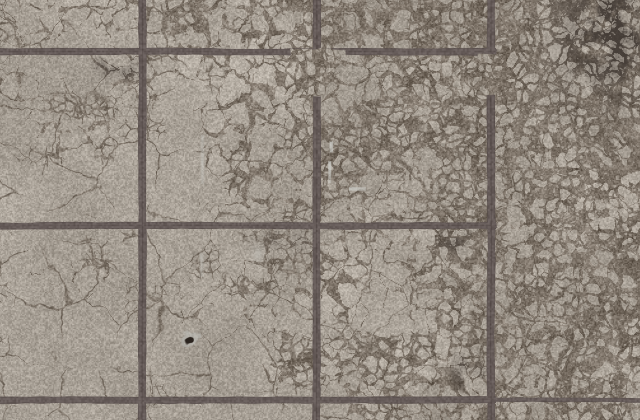
A WebGL 1 fragment shader for this texture:

```glsl
precision highp float;
// Weathered concrete slabs divided by a square grid of dark joint strips.
// Warped cellular noise breaks the slabs into stones, and a damage field
// rising to the upper right widens hairline cracks into beds of gravel.
uniform vec2 u_resolution;

const vec3 CONCRETE = vec3(0.660, 0.630, 0.590);
const vec3 RUBBLE = vec3(0.495, 0.455, 0.412);
const vec3 STRIP = vec3(0.405, 0.365, 0.355);
const vec3 PAINT = vec3(0.79, 0.79, 0.77);
const vec3 SOIL = vec3(0.25, 0.22, 0.20);
const float PITCH = 0.415;
const vec2 GRID_ORIGIN = vec2(0.339, 0.047);

float hash(vec2 p) {
  vec3 q = fract(p.xyx * vec3(0.1031, 0.1030, 0.0973));
  q += dot(q, q.yzx + 33.33);
  return fract((q.x + q.y) * q.z);
}

float noise(vec2 p) {
  vec2 i = floor(p), f = fract(p);
  f = f * f * (3.0 - 2.0 * f);
  return mix(mix(hash(i), hash(i + vec2(1, 0)), f.x),
             mix(hash(i + vec2(0, 1)), hash(i + vec2(1, 1)), f.x), f.y);
}

float fbm(vec2 p) {
  float sum = 0.0, gain = 0.533;
  for (int i = 0; i < 4; i++) {
    sum += gain * noise(p);
    p = p * 2.03 + 17.3;
    gain *= 0.5;
  }
  return sum;
}

// x: distance to the cell border in canvas units, y: random cell value
vec2 cells(vec2 p, float scale, float jitter) {
  p *= scale;
  vec2 base = floor(p);
  float near = 9.0, next = 9.0, id = 0.0;
  for (int j = -1; j <= 1; j++) {
    for (int i = -1; i <= 1; i++) {
      vec2 c = base + vec2(float(i), float(j));
      vec2 offset = vec2(hash(c + 3.7), hash(c + 51.3)) - 0.5;
      float d = length(c + 0.5 + jitter * offset - p);
      if (d < near) { next = near; near = d; id = hash(c + 91.1); }
      else next = min(next, d);
    }
  }
  return vec2(0.5 * (next - near) / scale, id);
}

float box(vec2 p, vec2 centre, vec2 halfSize) {
  vec2 d = abs(p - centre) - halfSize;
  return length(max(d, 0.0)) + min(max(d.x, d.y), 0.0);
}

float cover(float d, float soft) { return 1.0 - smoothstep(-soft, soft, d); }

float blot(vec2 p, vec2 centre, vec2 size) {
  vec2 q = (p - centre) / size;
  return exp(-dot(q, q));
}

// Grows from the lower left to the upper right, in uneven patches
float damageAt(vec2 p) {
  vec2 tile = floor((p - GRID_ORIGIN) / PITCH);
  float trend = 0.10 + 0.58 * p.x + 0.36 * (p.y - 0.25);
  return trend + 0.85 * (fbm(p * 9.0 + 4.0) - 0.5) + 0.06 * (hash(tile + 8.0) - 0.5);
}

vec3 ground(vec2 p, float aa) {
  float damage = damageAt(p);
  vec2 warp = vec2(noise(p * 28.0), noise(p * 28.0 + 40.0)) - 0.5;
  vec2 fine = vec2(noise(p * 95.0), noise(p * 95.0 + 70.0)) - 0.5;
  vec2 q = p + 0.018 * warp + 0.007 * fine;

  vec2 slab = cells(q, 8.0, 0.95);
  vec2 stone = cells(q + 0.3, 18.0, 0.8);
  vec2 chip = cells(q + 0.7, 40.0, 0.9);
  vec2 grit = cells(p, 105.0, 0.9);

  // Gravel beds, thin cracks in sound slabs, and splits inside stones
  float bed = min((damage - 0.36) * 0.021, 0.012) + 0.004 * (stone.y - 0.5);
  float hair = 0.0034 * (noise(p * 13.0 + 9.0) - 0.36 + 0.5 * damage);
  float split = 0.0075 * (noise(p * 16.0 + 31.0) + 0.6 * damage - 0.84);
  split = min(split, 0.0032);
  float gap = cover(stone.x - bed, aa) * smoothstep(-0.0005, 0.001, bed);
  float crack = cover(slab.x - hair, aa) * smoothstep(0.0, 0.0008, hair);
  crack = max(crack, cover(chip.x - split, aa) * smoothstep(0.0, 0.001, split));

  // Loose fragments lying in the gravel
  float loose = smoothstep(0.0022, 0.0036, chip.x) * step(chip.y, 0.6);
  loose = max(loose, 0.65 * smoothstep(0.0010, 0.0020, grit.x) * step(grit.y, 0.38));
  gap *= 1.0 - 0.9 * loose;

  float speckle = 0.65 * noise(p * 330.0) + 0.35 * noise(p * 190.0 + 5.0) - 0.5;
  vec3 face = CONCRETE + 0.23 * speckle + 0.12 * (fbm(p * 6.0 + 2.0) - 0.5);
  face += (0.015 + 0.05 * (stone.y - 0.5)) * smoothstep(0.3, 0.7, damage);
  vec3 bedColor = RUBBLE + 0.27 * speckle + 0.12 * (noise(p * 35.0) - 0.5);
  return mix(face, bedColor - 0.035 * crack, max(gap, 0.85 * crack));
}

// Joint strips with missing lengths, dark edges and a centre seam
vec4 strips(vec2 p, float aa) {
  vec2 bent = p + 0.003 * (vec2(noise(p.yx * 5.0), noise(p * 5.0 + 6.0)) - 0.5);
  vec2 line = abs(fract((bent - GRID_ORIGIN) / PITCH + 0.5) - 0.5) * PITCH;
  float halfWidth = 0.0094 + 0.002 * (noise(p * 30.0) - 0.5);
  float across = min(line.x, line.y + 0.0012 + 0.003 * step(1.18, p.x));
  float mask = cover(across - halfWidth, aa);
  float missing = box(p, vec2(0.759, 0.828), vec2(0.066, 0.055));
  missing = min(missing, box(p, vec2(1.170, 0.822), vec2(0.030, 0.048)));
  missing = min(missing, box(p, vec2(1.682, 0.700), vec2(0.500, 0.500)));
  mask *= smoothstep(-0.002, 0.002, missing + 0.006 * (noise(p * 60.0) - 0.5));
  float seam = cover(across - 0.0015, 0.0015) + smoothstep(0.006, 0.010, across);
  vec3 color = STRIP - 0.05 * seam + 0.09 * (noise(p * 220.0) - 0.5);
  return vec4(color, mask);
}

void main() {
  vec2 p = gl_FragCoord.xy / u_resolution.y;
  float aa = max(0.6 / u_resolution.y, 0.0007);
  vec3 color = ground(p, aa);

  // Damp soil stains
  float stain = 1.4 * blot(p, vec2(1.47, 0.92), vec2(0.13, 0.13));
  stain += blot(p, vec2(0.275, 0.835), vec2(0.06, 0.03));
  stain += 0.8 * blot(p, vec2(1.08, 0.43), vec2(0.04, 0.03));
  stain += 0.7 * blot(p, vec2(1.11, 0.12), vec2(0.04, 0.05));
  stain += 0.6 * blot(p, vec2(0.69, 0.43), vec2(0.06, 0.03));
  float damp = clamp(stain * smoothstep(0.25, 0.7, fbm(p * 34.0)), 0.0, 1.0);
  color = mix(color, SOIL, damp * mix(0.85, 0.35, smoothstep(0.52, 0.66, color.r)));

  // Worn paint strokes and one chipped hole
  float wear = 0.45 + 0.5 * noise(p * 70.0);
  float paint = cover(box(p, vec2(0.785, 0.590), vec2(0.0035, 0.026)), 0.002);
  paint += cover(box(p, vec2(0.789, 0.650), vec2(0.0040, 0.013)), 0.002);
  paint += cover(box(p, vec2(0.851, 0.550), vec2(0.0200, 0.004)), 0.002);
  paint += 0.6 * cover(box(p, vec2(0.482, 0.620), vec2(0.0035, 0.058)), 0.003);
  paint += 0.5 * cover(box(p, vec2(0.480, 0.370), vec2(0.0040, 0.028)), 0.004);
  paint += 0.5 * blot(p, vec2(0.615, 0.395), vec2(0.014, 0.020));
  color = mix(color, PAINT, clamp(paint * wear, 0.0, 1.0));
  float hole = length(p - vec2(0.453, 0.193)) + 0.016 * (noise(p * 90.0) - 0.5);
  color = mix(color, PAINT - 0.05, 0.6 * cover(hole - 0.020, 0.003));
  color = mix(color, SOIL - 0.08, cover(hole - 0.008, 0.004));

  vec4 strip = strips(p, aa);
  gl_FragColor = vec4(mix(color, strip.rgb, strip.a), 1.0);
}
```
